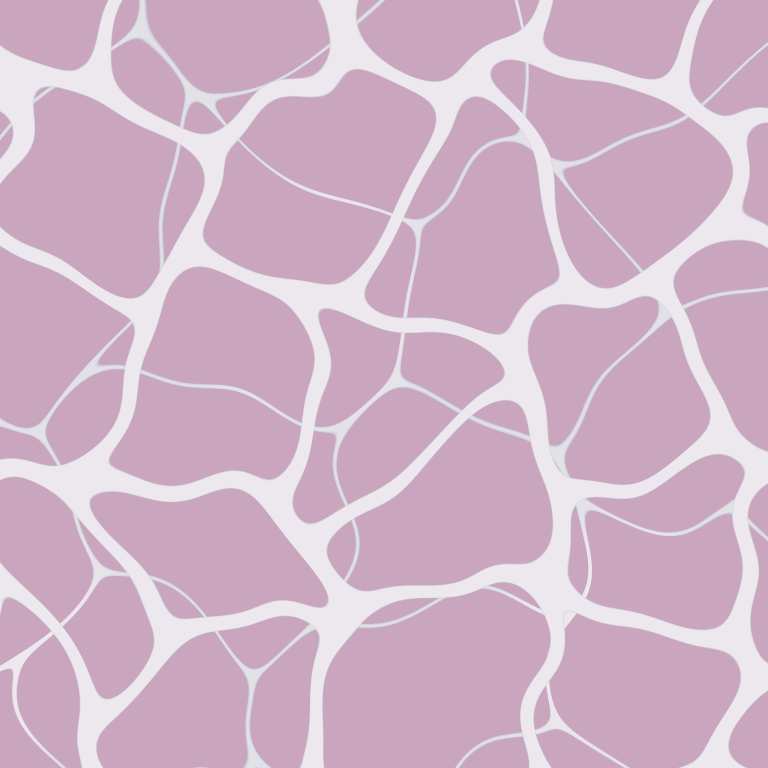
Write a three.js fragment shader that draws this pattern.

```glsl
varying vec2 vUv;

vec2 hash2(vec2 c) {
  return fract(sin(vec2(dot(c, vec2(127.1, 311.7)), dot(c, vec2(269.5, 183.3)))) * 43758.55);
}

vec2 cellPoint(vec2 cell) {
  return 0.09 + 0.82 * hash2(cell);
}

// Layered sines bend the straight cell borders into soft curves
vec2 warp(vec2 p) {
  p += 0.075 * sin(p.yx * vec2(5.1, 4.6) + vec2(0.7, 2.9));
  p += 0.032 * sin(p.yx * vec2(9.3, 10.1) + p * 2.3 + vec2(4.1, 1.3));
  return p;
}

// Distance to the cell borders; a soft minimum fillets the junctions
float borderDistance(vec2 p, float sharpness) {
  vec2 base = floor(p);
  vec2 f = p - base;
  vec2 nearest = vec2(0.0);
  vec2 home = vec2(0.0);
  float best = 8.0;
  for (int y = -1; y <= 1; y++) {
    for (int x = -1; x <= 1; x++) {
      vec2 g = vec2(float(x), float(y));
      vec2 r = g + cellPoint(base + g) - f;
      float d = dot(r, r);
      if (d < best) {
        best = d;
        nearest = r;
        home = g;
      }
    }
  }
  float total = 0.0;
  for (int y = -2; y <= 2; y++) {
    for (int x = -2; x <= 2; x++) {
      vec2 g = home + vec2(float(x), float(y));
      vec2 r = g + cellPoint(base + g) - f;
      vec2 across = r - nearest;
      if (dot(across, across) > 0.0001) {
        float d = dot(0.5 * (nearest + r), normalize(across));
        total += exp(-sharpness * d);
      }
    }
  }
  return -log(total) / sharpness;
}

// Coverage of a band of the given half width, in canvas units
float band(float d, float halfWidth) {
  return 1.0 - smoothstep(halfWidth - 0.0009, halfWidth + 0.0009, d);
}

void main() {
  vec3 ground = vec3(0.79, 0.65, 0.74);
  vec3 vein = vec3(0.93, 0.91, 0.93);
  vec3 rim = vec3(0.82, 0.84, 0.87);

  float broad = borderDistance(warp(vUv * 4.1 + vec2(3.2, 7.4)), 18.0) / 4.1;
  float fine = borderDistance(warp(vUv * 3.2 + vec2(21.6, 12.3)), 40.0) / 3.2;

  // Fine threads, cool grey with some paler stretches
  float pale = smoothstep(0.2, 0.8, sin(vUv.x * 8.0 + 1.5) * sin(vUv.y * 7.0 + 0.4));
  vec3 color = mix(ground, mix(rim, vein, pale), band(fine, 0.0025));
  color = mix(color, vein, 0.6 * band(fine, 0.0010));

  // Broad veins with a faint cool rim
  color = mix(color, rim, band(broad, 0.0096));
  color = mix(color, vein, band(broad, 0.0088));

  gl_FragColor = vec4(color, 1.0);
}
```
